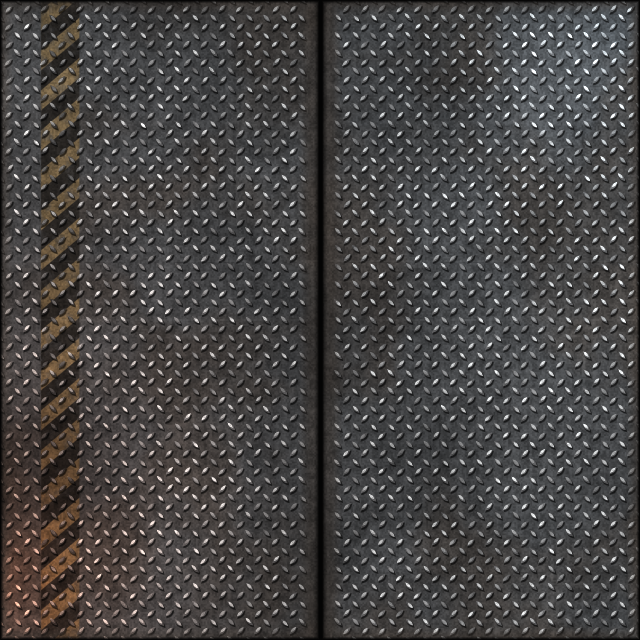
Write a WebGL 1 fragment shader that draws this texture.

```glsl
precision highp float;
// Two worn steel tread-plate panels with a dark seam and a faded hazard strip.

uniform vec2 u_resolution;

const float LUG_ROWS = 36.0;                  // rows of each lug direction
const vec2 LUG_HALF = vec2(0.275, 0.108);     // half length and width, in cells
const float LUG_JITTER = 0.07;
const vec2 SHADOW_SHIFT = vec2(0.05, -0.085);
const float SEAM_X = 0.501;
const float SEAM_HALF = 0.0035;
const float SEAM_MARGIN = 0.023;              // smooth flange beside the seam
const float BORDER = 0.005;
const vec2 STRIP_X = vec2(0.064, 0.124);
const float STRIPES = 16.0;
const float STRIPE_SLOPE = 0.85;

const vec3 STEEL = vec3(0.262, 0.268, 0.275);
const vec3 GLINT = vec3(0.94, 0.95, 0.95);
const vec3 LUG_FACE = vec3(0.40, 0.40, 0.405);
const vec3 RUST = vec3(0.240, 0.212, 0.190);
const vec3 YELLOW = vec3(0.41, 0.350, 0.250);
const vec3 BLACK_PAINT = vec3(0.135, 0.127, 0.118);
const vec3 GAP = vec3(0.015, 0.014, 0.014);
const vec3 WARM_LIGHT = vec3(1.45, 1.00, 0.82);
const vec3 COOL_LIGHT = vec3(1.30, 1.36, 1.40);

float hash(vec2 p) {
  vec3 q = fract(vec3(p.xyx) * 0.1031);
  q += dot(q, q.yzx + 33.33);
  return fract((q.x + q.y) * q.z);
}

float noise(vec2 p) {
  vec2 i = floor(p);
  vec2 f = fract(p);
  f = f * f * (3.0 - 2.0 * f);
  return mix(mix(hash(i), hash(i + vec2(1.0, 0.0)), f.x),
             mix(hash(i + vec2(0.0, 1.0)), hash(i + 1.0), f.x), f.y);
}

float fbm(vec2 p) {
  float sum = 0.0;
  float amp = 0.5;
  for (int i = 0; i < 5; i++) {
    sum += amp * noise(p);
    p = p * 2.03 + 17.1;
    amp *= 0.5;
  }
  return sum;
}

// Coverage of a lens lying along the diagonal of the given sign.
float lens(vec2 p, float side, vec2 halfSize, float blur) {
  float along = (p.x + side * p.y) * 0.7071;
  float across = (p.y - side * p.x) * 0.7071;
  float t = along / halfSize.x;
  float d = abs(across) - halfSize.y * (1.0 - t * t);
  return 1.0 - smoothstep(-blur, blur, d);
}

// Coverage of the interval lo..hi.
float band(float x, float lo, float hi, float blur) {
  return smoothstep(lo - blur, lo + blur, x) * (1.0 - smoothstep(hi - blur, hi + blur, x));
}

void main() {
  vec2 uv = gl_FragCoord.xy / u_resolution;
  float px = 1.0 / min(u_resolution.x, u_resolution.y);

  // Clouded steel with grain, vertical brushing and brown stains
  float cloud = fbm(uv * 5.0 + 3.7);
  float grain = noise(uv * 400.0);
  float grit = fbm(uv * 90.0 + 9.0);
  float brush = noise(uv * vec2(240.0, 14.0));
  float stain = smoothstep(0.42, 0.72, fbm(uv * 7.0 + 41.0));
  float surface = 0.52 + 0.30 * grain + 0.46 * grit + 0.14 * brush;
  vec3 color = mix(STEEL, RUST, 0.5 * stain) * surface;

  // Hazard strip, lightly worn
  float phase = fract((uv.y - STRIPE_SLOPE * uv.x) * STRIPES + 0.88);
  float stripe = band(phase, 0.25, 0.75, px * STRIPES);
  float wear = smoothstep(0.50, 0.75, fbm(uv * 65.0));
  float strip = band(uv.x, STRIP_X.x, STRIP_X.y, px);
  vec3 paint = mix(BLACK_PAINT, YELLOW, stripe) * surface;
  color = mix(color, paint, strip * (0.95 - 0.35 * wear));

  // Raised lugs: staggered rows, each row leaning the other way
  float seamDist = abs(uv.x - SEAM_X);
  float edgeDist = min(min(uv.x, 1.0 - uv.x), min(uv.y, 1.0 - uv.y));
  float dull = 1.0 - 0.4 * strip;
  float blur = 0.6 * px * LUG_ROWS;
  for (int k = 0; k < 2; k++) {
    float row = float(k);
    float side = 1.0 - 2.0 * row;
    vec2 grid = uv * LUG_ROWS + 0.5 * row;
    vec2 cell = floor(grid);
    vec2 seed = cell + 83.0 * row;
    vec2 jitter = vec2(hash(seed + 3.0), hash(seed + 19.0)) - 0.5;
    vec2 p = fract(grid) - 0.5 - LUG_JITTER * jitter;
    float centerX = (cell.x + 0.5 - 0.5 * row) / LUG_ROWS;
    float present = step(SEAM_MARGIN, abs(centerX - SEAM_X));
    float lug = lens(p, side, LUG_HALF, blur);
    float shadow = lens(p - SHADOW_SHIFT, side, LUG_HALF * 1.15, blur * 1.5);
    vec2 glintShift = (hash(seed + 31.0) - 0.5) * 0.14 * vec2(1.0, side) + vec2(-0.01, 0.025);
    float glint = lens(p - glintShift, side, LUG_HALF * vec2(0.72, 0.68), blur);
    float shine = 0.22 + 0.70 * hash(seed + 7.0);
    color *= 1.0 - 0.62 * present * shadow;
    color = mix(color, LUG_FACE * dull * (0.6 + 0.8 * grit), 0.8 * present * lug);
    color = mix(color, GLINT, present * glint * dull * shine * (0.65 + 0.5 * grain));
  }

  // Broad shading: dark clouds, cool upper right, warm lower left
  color *= 0.66 + 0.68 * cloud;
  float cool = exp(-4.5 * length(uv - vec2(0.96, 0.96)));
  float warm = exp(-4.2 * length((uv - vec2(0.0, 0.08)) * vec2(1.5, 1.0)));
  color *= mix(vec3(1.0), COOL_LIGHT, cool) * mix(vec3(1.0), WARM_LIGHT, warm);

  // Fine pale scratches across the plates
  float scratch = band(uv.y, 0.5915, 0.5925, px) + band(uv.y, 0.4995, 0.5005, px);
  color += 0.07 * scratch * smoothstep(0.35, 0.7, noise(uv * vec2(28.0, 3.0)));

  // Rusted flanges, then the black gap and outer border
  float flange = 1.0 - smoothstep(0.014, 0.036, min(seamDist, edgeDist + 0.012));
  color = mix(color, RUST * surface * (0.5 + cloud), 0.5 * flange);
  color *= 0.5 + 0.5 * smoothstep(SEAM_HALF, 0.012, seamDist);
  float gap = 1.0 - smoothstep(SEAM_HALF - px, SEAM_HALF + 0.001 + px, seamDist);
  float rim = 1.0 - smoothstep(0.0, BORDER + px, edgeDist);
  color = mix(color, GAP, max(gap, rim));

  gl_FragColor = vec4(color, 1.0);
}
```
